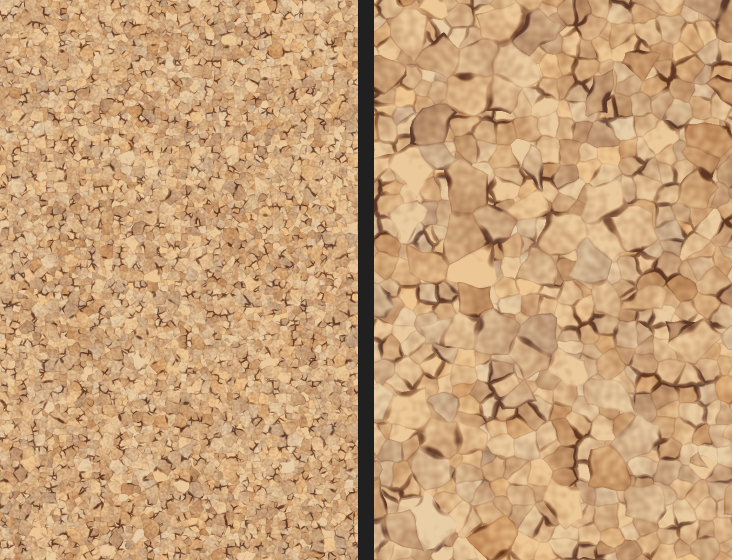
Left, the full canvas; right, a detail of the centre.
Write a WebGL 1 fragment shader that draws this texture.

```glsl
precision highp float;
// Pressed cork board: packed angular granules with dark broken crevices.

uniform vec2 u_resolution;

#define FINE_SCALE 84.0     // small granules per canvas height
#define COARSE_SCALE 50.0   // large granules per canvas height
#define COARSE_SHARE 0.33   // share of large granules lying on top
#define SIZE_SPREAD 0.26    // unevenness of granule size
#define EDGE_WARP 0.16      // roughness of granule outlines
#define TONE_MEAN 0.82
#define TONE_SPREAD 0.52
#define GRAIN_SPECKLE 0.22
#define CREVICE_DEPTH 0.72
#define HUE_SPREAD 0.055

const vec3 BARK = vec3(0.37, 0.22, 0.15);
const vec3 TAN = vec3(0.74, 0.56, 0.40);
const vec3 CREAM = vec3(0.92, 0.79, 0.61);

vec3 hash3(vec2 p) {
  vec3 q = fract(vec3(p.xyx) * vec3(0.1031, 0.1030, 0.0973));
  q += dot(q, q.yxz + 33.33);
  return fract((q.xxy + q.yzz) * q.zyx);
}

float cornerSlope(vec2 cell, vec2 offset) {
  float angle = 6.2832 * hash3(cell + 71.0).x;
  return dot(vec2(cos(angle), sin(angle)), offset);
}

float gradientNoise(vec2 p) {
  vec2 i = floor(p), f = p - i;
  vec2 u = f * f * f * (f * (f * 6.0 - 15.0) + 10.0);
  vec2 e = vec2(1.0, 0.0);
  return mix(mix(cornerSlope(i, f), cornerSlope(i + e, f - e), u.x),
             mix(cornerSlope(i + e.yx, f - e.yx), cornerSlope(i + 1.0, f - 1.0), u.x), u.y);
}

// Weighted Voronoi cell: xy = offset to its centre, z = edge distance.
vec3 granule(vec2 p, out vec2 id) {
  vec2 base = floor(p), nearest = vec2(0.0), second = vec2(1.0);
  float d1 = 9.0, d2 = 9.0;
  id = base;
  for (int y = -1; y <= 1; y++) {
    for (int x = -1; x <= 1; x++) {
      vec2 cell = base + vec2(float(x), float(y));
      vec3 h = hash3(cell);
      vec2 r = cell + 0.08 + 0.84 * h.xy - p;
      float d = dot(r, r) - SIZE_SPREAD * h.z;
      if (d < d1) {
        d2 = d1;
        second = nearest;
        d1 = d;
        nearest = r;
        id = cell;
      } else if (d < d2) {
        d2 = d;
        second = r;
      }
    }
  }
  return vec3(nearest, 0.5 * (d2 - d1) / max(length(second - nearest), 0.1));
}

vec2 roughen(vec2 p) {
  return p + EDGE_WARP * vec2(gradientNoise(p * 1.7), gradientNoise(p * 1.7 + 37.0));
}

vec3 corkColor(vec2 uv) {
  // Large granules cover part of the bed of small ones.
  vec2 id;
  vec3 g = granule(roughen(uv * COARSE_SCALE) + 200.0, id);
  if (hash3(id + 300.0).x > COARSE_SHARE) {
    g = granule(roughen(uv * FINE_SCALE), id);
  }

  // Granule tone, tilt shading and inner speckle.
  vec3 h = hash3(id + 500.0), k = hash3(id + 800.0);
  float tone = TONE_MEAN + TONE_SPREAD * (0.5 * (h.x + h.y) - 0.5);
  float tilt = 6.2832 * h.z;
  tone += 0.13 * dot(g.xy, vec2(cos(tilt), sin(tilt)));
  tone += GRAIN_SPECKLE * gradientNoise(uv * 210.0 + 11.0);
  tone += 0.10 * gradientNoise(uv * 100.0 + 53.0);
  tone += 0.07 * gradientNoise(uv * 5.0 + 90.0);

  // Crevices open into dark pits only in places.
  float pit = smoothstep(-0.05, 0.42, gradientNoise(uv * 58.0 + 140.0));
  float width = 0.06 + 0.13 * pit;
  float gap = 1.0 - smoothstep(0.3 * width, width, g.z);
  tone -= gap * mix(0.14, CREVICE_DEPTH, pit);

  tone = clamp(tone, 0.0, 1.0);
  vec3 color = mix(BARK, TAN, smoothstep(0.0, 0.6, tone) * 0.3 + min(tone / 0.6, 1.0) * 0.7);
  color = mix(color, CREAM, max(tone - 0.6, 0.0) / 0.4);
  // Some granules lean red, others straw yellow.
  return color + HUE_SPREAD * (k.x + k.y - 1.0) * vec3(0.3, -0.4, -1.1);
}

void main() {
  // Four samples per pixel smooth the granule edges.
  vec3 sum = vec3(0.0);
  for (int j = 0; j < 2; j++) {
    for (int i = 0; i < 2; i++) {
      vec2 shift = 0.5 * vec2(float(i), float(j)) - 0.25;
      sum += corkColor((gl_FragCoord.xy + shift) / u_resolution.y);
    }
  }
  gl_FragColor = vec4(sum * 0.25, 1.0);
}
```
